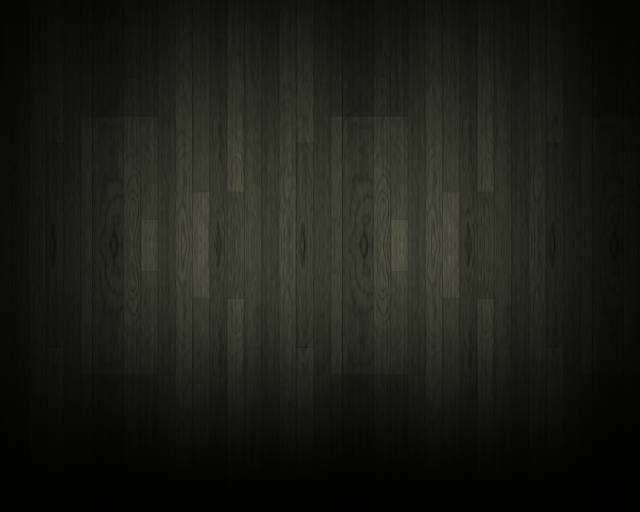
A WebGL 1 fragment shader for this background:

```glsl
precision highp float;
// Dark wooden planks, mirrored about a level axis, under a broad soft glow.

uniform vec2 u_resolution;

float hash(vec2 p) {
    return fract(sin(dot(p, vec2(127.1, 311.7))) * 43758.5453);
}

float noise(vec2 p) {
    vec2 i = floor(p), f = fract(p);
    f = f * f * (3.0 - 2.0 * f);
    return mix(mix(hash(i), hash(i + vec2(1.0, 0.0)), f.x),
               mix(hash(i + vec2(0.0, 1.0)), hash(i + vec2(1.0, 1.0)), f.x), f.y);
}

// 1 when a board number equals n
float isBoard(float board, float n) {
    return 1.0 - step(0.5, abs(board - n));
}

// Board number (1 to 14), left edge and width at x within one repeat
vec3 findBoard(float x) {
    if (x < 0.0182) return vec3(1.0, 0.0, 0.0182);
    if (x < 0.0664) return vec3(2.0, 0.0182, 0.0482);
    float n = floor((x - 0.0664) / 0.02702);
    return vec3(n + 3.0, 0.0664 + n * 0.02702, 0.02702);
}

// Thin dark line around a distance of zero
float seam(float d) {
    return mix(0.8, 1.0, smoothstep(0.0, 0.0018, abs(d)));
}

// Every third board is dark; some change tone at an end joint
float boardTone(float board, float y) {
    float tone = mix(1.04, 0.87, isBoard(mod(board, 3.0), 2.0));
    tone *= mix(1.0, 0.94, isBoard(board, 1.0) + isBoard(board, 10.0));
    float darkCentre = isBoard(board, 9.0) + isBoard(board, 13.0);
    float joint = 1.0;
    if (isBoard(board, 4.0) > 0.5) joint = 0.0505;
    if (isBoard(abs(board - 8.0), 1.0) > 0.5) joint = 0.104;
    if (isBoard(board, 13.0) > 0.5) joint = 0.2;
    if (joint < 0.9) {
        float inside = 1.0 - smoothstep(joint - 0.0015, joint + 0.0015, y);
        tone *= mix(mix(0.96, 1.1, inside), mix(1.05, 0.9, inside), darkCentre);
        tone *= mix(1.0, seam(y - joint), 0.6);
    }
    if (board < 4.5) tone *= mix(1.0, 0.82, smoothstep(0.2495, 0.2525, y));
    return tone;
}

// Fine fibres everywhere, with long arched rings and knots on some boards
float woodGrain(float board, float x, float across, float y) {
    float fibre = noise(vec2(x * 640.0, y * 80.0 + board * 5.0)) - 0.5;
    float streak = noise(vec2(x * 330.0, y * 5.0 + board * 9.0)) - 0.5;
    float bend = noise(vec2(across * 1.6, y * 13.0) + board * 7.0)
        + 0.3 * noise(vec2(across * 3.0, y * 38.0) + board * 3.0);

    float knotted = isBoard(board, 2.0) + isBoard(board, 8.0) + isBoard(board, 13.0);
    float arched = max(knotted, isBoard(mod(board, 3.0), 0.0));
    float centre = 0.5 + 0.2 * isBoard(board, 2.0) - 0.14 * isBoard(board, 13.0);
    float side = across - centre;

    // Thin dark ring lines, closed near the axis and nearly upright far from it
    float ring = sqrt(side * side + 0.004 + y * y * 9.0) + 0.38 * bend;
    float line = pow(0.5 + 0.5 * sin(ring * 40.0), 4.0) - 0.27;
    line *= mix(0.4, 1.0, arched) * (0.4 + 1.2 * noise(vec2(across * 2.0, y * 9.0 + board)));

    // Knot: a dark pointed rim with a softer heart and a shaded surround
    float oval = abs(side) * 1.1 + y * 5.5 + 0.07 * (bend - 0.6);
    float knot = 0.26 * exp(-pow((oval - 0.15) * 17.0, 2.0))
        + 0.14 * exp(-oval * oval * 9.0);

    return 1.0 + 0.2 * fibre + 0.17 * streak
        - 0.17 * line * exp(-2.2 * y) - knotted * knot;
}

// Wide level glow that fades sooner below than above
float glow(vec2 p) {
    float dy = p.y - 0.521;
    float reach = dy > 0.0 ? 0.71 : 0.51;
    return (1.0 - smoothstep(0.13, 0.62, abs(p.x - 0.5)))
        * (1.0 - smoothstep(0.0, reach, abs(dy)));
}

void main() {
    vec2 p = gl_FragCoord.xy / u_resolution;
    float x = mod(p.x - 0.1263, 0.3906);
    float y = abs(p.y - 0.521);

    // Boards
    vec3 board = findBoard(x);
    float across = (x - board.y) / board.z;
    float wood = boardTone(board.x, y) * woodGrain(board.x, x, across, y);
    wood *= seam(min(across, 1.0 - across) * board.z);

    // Light
    vec3 color = vec3(0.25, 0.253, 0.207) * wood * glow(p);
    color += vec3(0.008, 0.009, 0.004) * wood;
    gl_FragColor = vec4(color, 1.0);
}
```
